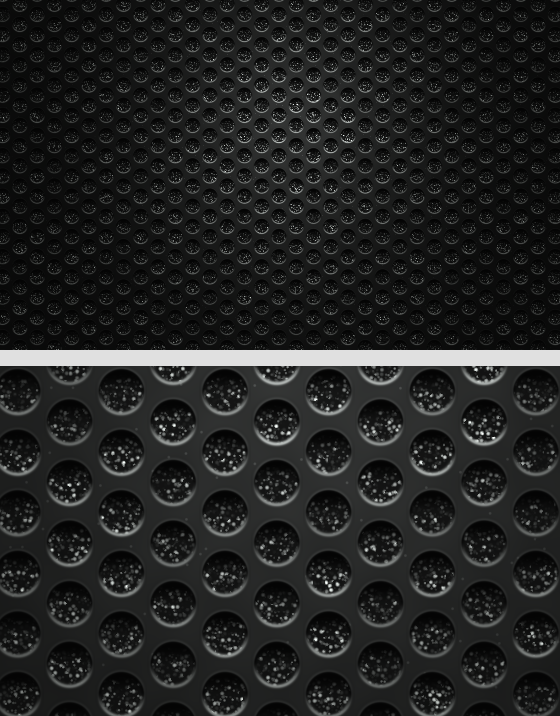
Top: the whole. Bottom: its middle third, enlarged.
This pattern is drawn by a Shadertoy shader. Its source:

```glsl
// Dark perforated metal grille: staggered round holes over rough, glinting grit under a soft spotlight.

const vec2 PITCH = vec2(0.04935, 0.0577);       // column step, hole step within a column
const vec2 LATTICE_ORIGIN = vec2(0.797, 0.6135);
const float HOLE_RADIUS = 0.0215;
const float GRIT_SIZE = 0.0052;
const vec3 METAL_TINT = vec3(0.965, 1.0, 0.975);

float hash(vec2 p) {
    return fract(sin(dot(p, vec2(127.1, 311.7))) * 43758.5);
}

vec2 hash2(vec2 p) {
    return vec2(hash(p), hash(p + 47.3));
}

// Cellular noise: x = distance to the nearest seed, y = random value of that seed
vec2 cellular(vec2 p) {
    vec2 cell = floor(p);
    vec2 nearest = vec2(8.0, 0.0);
    for (int j = -1; j <= 1; j++) {
        for (int i = -1; i <= 1; i++) {
            vec2 id = cell + vec2(i, j);
            float dist = length(id + hash2(id) - p);
            if (dist < nearest.x) nearest = vec2(dist, hash(id + 91.7));
        }
    }
    return nearest;
}

// Every other column is shifted by half a step
vec2 holeIndex(vec2 p, vec2 pitch) {
    float column = floor(p.x / pitch.x + 0.5);
    float shift = 0.5 * mod(column, 2.0);
    return vec2(column, floor(p.y / pitch.y - shift + 0.5) + shift);
}

float spotlight(vec2 p, vec2 center, vec2 spread) {
    vec2 v = (p - center) / spread;
    return exp(-dot(v, v));
}

float band(float d, float center, float width) {
    float t = (d - center) / width;
    return exp(-t * t);
}

// Brushed, faintly uneven sheet with sparse dust
float plateShade(vec2 p, float light) {
    float uneven = sin(p.x * 61.0 + sin(p.y * 43.0)) * sin(p.y * 57.0 + 2.0 * sin(p.x * 31.0));
    vec2 dust = cellular(p / 0.009);
    float speck = step(0.93, dust.y) * smoothstep(0.22, 0.05, dust.x);
    return (0.038 + 0.165 * light) * (1.0 + 0.05 * uneven) + speck * (0.02 + 0.1 * light);
}

// Grit floor, shadowed by the upper edge of the hole
float gritShade(vec2 p, vec2 q, float radius, float light, float variation) {
    vec2 grain = cellular(p / GRIT_SIZE);
    vec2 fine = cellular(p / (0.6 * GRIT_SIZE) + 17.0);
    float glint = pow(grain.y, 3.0) * smoothstep(0.55, 0.08, grain.x);
    glint += 0.6 * pow(fine.y, 5.0) * smoothstep(0.6, 0.1, fine.x);
    float exposed = smoothstep(0.8, -0.1, q.y / radius) * smoothstep(1.02, 0.8, length(q) / radius);
    float base = 0.016 + (0.025 + 0.04 * light) * exposed;
    return base + glint * exposed * variation * (0.38 + 0.55 * light);
}

// Bright crescent on the lower lip and a thin faint line on the upper lip
float rimShade(vec2 q, float d, float light, float variation) {
    float facing = -q.y / max(length(q), 0.0001);
    float lower = smoothstep(-0.15, 0.95, facing) * band(d, -0.0005, 0.0019);
    float upper = smoothstep(0.3, -0.6, facing) * band(d, 0.0008, 0.0015);
    return lower * variation * (0.20 + 0.42 * light) + upper * (0.025 + 0.06 * light);
}

void mainImage(out vec4 fragColor, in vec2 fragCoord) {
    float pixel = 1.0 / iResolution.y;
    vec2 p = fragCoord * pixel;

    // Local coordinates of the closest hole
    vec2 local = p - LATTICE_ORIGIN;
    vec2 id = holeIndex(local, PITCH);
    vec2 q = local - id * PITCH;
    float d = length(q) - HOLE_RADIUS;
    float variation = mix(0.75, 1.2, hash(id + 5.0));

    // Tight pool of light inside a broad falloff
    float light = 0.8 * spotlight(p, vec2(0.83, 0.64), vec2(0.43, 0.47))
                + 0.2 * spotlight(p, vec2(0.83, 0.66), vec2(0.17, 0.17));

    // Sheet, hole and lip
    float plate = plateShade(p, light) * (1.0 - 0.2 * band(d, 0.0, 0.003));
    float grit = gritShade(p, q, HOLE_RADIUS, light, variation);
    float shade = mix(grit, plate, smoothstep(-pixel, pixel, d));
    shade += rimShade(q, d, light, variation);

    // Cooler tint at the lit center
    vec3 tint = mix(METAL_TINT, vec3(0.98, 1.0, 1.0), 0.5 * light);
    fragColor = vec4(clamp(shade * tint, 0.0, 1.0), 1.0);
}
```
